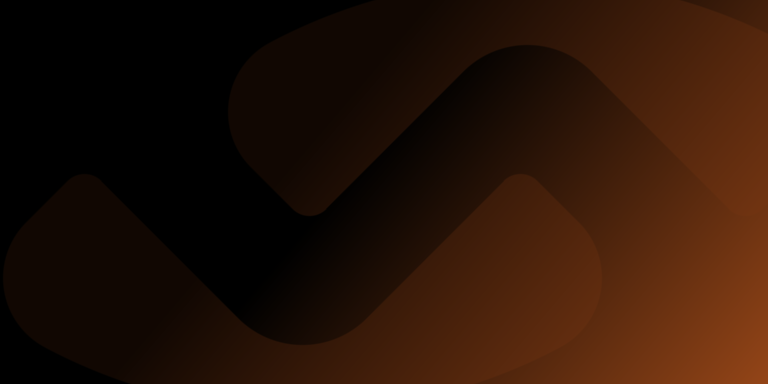
This background is drawn by a Shadertoy shader. Its source:

```glsl
#define VALLEY_RADIUS 0.2357
#define TIP_RADIUS 0.0625
#define CORNER_RADIUS 0.2044
#define BELLY_RADIUS 1.4312
#define RAMP_TILT 0.85
#define RAMP_END 2.85
#define BACK_START 1.302
#define SHAPE_START 1.12

const vec3 BACK_GLOW = vec3(0.580, 0.270, 0.092);
const vec3 SHAPE_DARK = vec3(0.065, 0.028, 0.008);
const vec3 SHAPE_GLOW = vec3(0.555, 0.255, 0.086);

const vec2 SHAPE_ORIGIN = vec2(0.7878, 0.5469);
const vec2 TURN_SUM = vec2(2.1615, 0.9844);

// Signed distance to a rounded, notched bowl; its two tips touch y = 0
float bowlDistance(vec2 p) {
    const float DIAGONAL = 0.70711;
    const vec2 tipCentre = vec2(0.5677, 0.0625);
    const vec2 cornerCentre = vec2(0.5755, 0.2708);
    const vec2 bellyCentre = vec2(0.0, -0.8125);
    p = vec2(abs(p.x), -p.y);

    // Notch: a circle that runs on into diagonal flanks
    vec2 n = p - vec2(0.0, 0.2096);
    float notch = n.y > n.x ? length(n) : (n.x + n.y) * DIAGONAL;
    notch -= VALLEY_RADIUS;

    // Tip: a small cap between the two diagonals
    vec2 t = p - tipCentre;
    if (t.y < -abs(t.x)) return length(t) - TIP_RADIUS;

    // Outside: diagonal side, round corner, wide belly
    float side = (t.x - t.y) * DIAGONAL - TIP_RADIUS;
    float belly = length(p - bellyCentre) - BELLY_RADIUS;
    float outer = max(side, belly);
    vec2 c = p - cornerCentre;
    vec2 bellyNormal = cornerCentre - bellyCentre;
    if (c.x + c.y > 0.0 && bellyNormal.y * c.x > bellyNormal.x * c.y)
        outer = length(c) - CORNER_RADIUS;

    return max(outer, -notch);
}

void mainImage(out vec4 fragColor, in vec2 fragCoord) {
    vec2 uv = fragCoord / iResolution.y;
    float pixel = 1.0 / iResolution.y;

    // Diagonal light ramps, brightest at the lower right
    float ramp = uv.x + RAMP_TILT * (1.0 - uv.y);
    float backLight = clamp((ramp - BACK_START) / (RAMP_END - BACK_START), 0.0, 1.0);
    float shapeLight = clamp((ramp - SHAPE_START) / (RAMP_END - SHAPE_START), 0.0, 1.0);
    vec3 back = BACK_GLOW * backLight;
    vec3 shape = mix(SHAPE_DARK, SHAPE_GLOW, shapeLight);

    // The bowl and its half-turned twin
    float d = min(bowlDistance(uv - SHAPE_ORIGIN),
                  bowlDistance(TURN_SUM - uv - SHAPE_ORIGIN));
    float cover = smoothstep(pixel, -pixel, d);

    fragColor = vec4(mix(back, shape, cover), 1.0);
}
```
